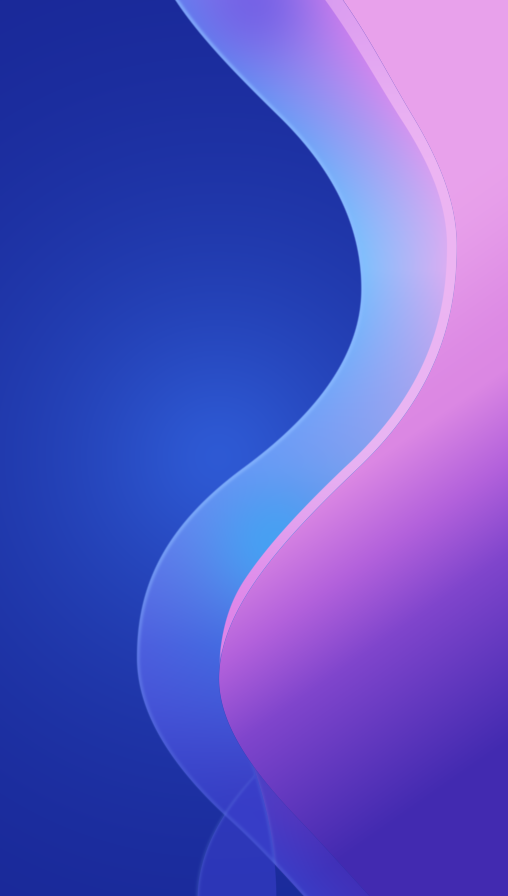
Reproduce this background procedurally as a WebGL 1 fragment shader.

```glsl
precision highp float;
// A translucent ribbon winds down between a glowing blue field and a pink-violet field.
// Both ribbon edges are chains of cubic spans; colours are smooth ramps along and across it.
// Space: x in 0..1 from the left, y downward from the top, both in canvas widths.

uniform vec2 u_resolution;

#define FIELD_DEEP vec3(0.09, 0.135, 0.57)
#define FIELD_GLOW vec3(0.20, 0.40, 0.89)
#define GLOW_CENTRE vec2(0.43, 0.90)
#define GLOW_FALLOFF 2.4
#define CYAN vec3(0.25, 0.65, 0.96)
#define VIOLET vec3(0.42, 0.35, 0.89)
#define EDGE_LIGHT vec3(0.55, 0.73, 1.0)
#define RIM_PALE vec3(0.93, 0.71, 0.95)
#define RIM_PINK vec3(0.90, 0.52, 0.91)
#define FOLD_BLUE vec3(0.22, 0.24, 0.79)
#define RIM_WIDTH 0.019
#define LINE_WIDTH 0.0045

// Anti-aliased step at distance zero
float cover(float d) {
  float px = 0.8 / u_resolution.x;
  return smoothstep(-px, px, d);
}

// Soft round spot
float spot(vec2 p, vec2 centre, float radius) {
  vec2 v = (p - centre) / radius;
  return exp(-dot(v, v));
}

// Thin line that fades away from distance zero
float hairline(float d) {
  return exp(-d * d / (LINE_WIDTH * LINE_WIDTH));
}

// Cubic between knots (y, x, slope); returns x and slope at y
vec2 span(float y, vec3 a, vec3 b) {
  float h = b.x - a.x;
  float t = (y - a.x) / h;
  float mean = (b.y - a.y) / h;
  float c2 = 3.0 * mean - 2.0 * a.z - b.z;
  float c3 = a.z + b.z - 2.0 * mean;
  return vec2(a.y + h * t * (a.z + t * (c2 + t * c3)),
              a.z + t * (2.0 * c2 + 3.0 * c3 * t));
}

// Approximate signed distance to a chain of spans, positive to its right
float side(vec2 p, vec3 a, vec3 b, vec3 c, vec3 d, vec3 e, vec3 f, vec3 g) {
  vec2 s = span(p.y, a, b);
  if (p.y > b.x) s = span(p.y, b, c);
  if (p.y > c.x) s = span(p.y, c, d);
  if (p.y > d.x) s = span(p.y, d, e);
  if (p.y > e.x) s = span(p.y, e, f);
  if (p.y > f.x) s = span(p.y, f, g);
  return (p.x - s.x) / sqrt(1.0 + s.y * s.y);
}

// Colour ramp; each stop is (rgb, position)
vec3 ramp(float t, vec4 a, vec4 b, vec4 c, vec4 d, vec4 e) {
  vec3 col = mix(a.rgb, b.rgb, smoothstep(a.w, b.w, t));
  col = mix(col, c.rgb, clamp((t - b.w) / (c.w - b.w), 0.0, 1.0));
  col = mix(col, d.rgb, clamp((t - c.w) / (d.w - c.w), 0.0, 1.0));
  return mix(col, e.rgb, clamp((t - d.w) / (e.w - d.w), 0.0, 1.0));
}

vec3 blueField(vec2 p) {
  vec2 v = p - GLOW_CENTRE;
  return mix(FIELD_DEEP, FIELD_GLOW, exp(-GLOW_FALLOFF * sqrt(dot(v, v) + 0.008)));
}

vec3 pinkField(vec2 p) {
  return ramp(p.y + 0.7 * (p.x - 0.7),
    vec4(0.91, 0.63, 0.92, 0.50), vec4(0.86, 0.53, 0.89, 0.93),
    vec4(0.70, 0.38, 0.86, 1.12), vec4(0.50, 0.27, 0.80, 1.30),
    vec4(0.26, 0.165, 0.69, 1.67));
}

// Ribbon colour; across runs from 0 at the left edge to 1 at the right
vec3 ribbonColour(vec2 p, float across) {
  vec3 left = ramp(p.y,
    vec4(0.38, 0.51, 0.94, 0.0), vec4(0.49, 0.75, 0.99, 0.53),
    vec4(0.43, 0.59, 0.96, 0.92), vec4(0.30, 0.37, 0.87, 1.27),
    vec4(0.22, 0.25, 0.79, 1.60));
  vec3 right = ramp(p.y,
    vec4(0.79, 0.50, 0.93, 0.0), vec4(0.85, 0.68, 0.95, 0.53),
    vec4(0.48, 0.62, 0.94, 0.92), vec4(0.27, 0.41, 0.88, 1.27),
    vec4(0.24, 0.23, 0.78, 1.60));
  vec3 col = mix(left, right, across);
  col = mix(col, VIOLET, 0.75 * spot(p, vec2(0.50, 0.0), 0.12));
  return mix(col, CYAN, 0.8 * spot(p, vec2(0.54, 1.07), 0.13));
}

void main() {
  vec2 p = vec2(gl_FragCoord.x, u_resolution.y - gl_FragCoord.y) / u_resolution.x;

  // Ribbon edges
  float dLeft = side(p, vec3(0.0, 0.346, 0.66), vec3(0.230, 0.551, 1.02),
    vec3(0.569, 0.712, 0.0), vec3(0.922, 0.479, -1.36), vec3(1.295, 0.270, 0.0),
    vec3(1.613, 0.452, 1.1), vec3(1.770, 0.604, 0.9));
  float dRight = side(p, vec3(0.0, 0.675, 0.7), vec3(0.230, 0.813, 0.6),
    vec3(0.484, 0.899, 0.0), vec3(0.922, 0.704, -1.05), vec3(1.336, 0.431, 0.0),
    vec3(1.613, 0.588, 0.96), vec3(1.770, 0.733, 0.93));
  float rimWidth = RIM_WIDTH * (1.0 + 0.5 * smoothstep(0.4, 0.0, p.y))
    * smoothstep(1.336, 1.14, p.y);
  float across = clamp(dLeft / max(dLeft - dRight - rimWidth, 0.001), 0.0, 1.0);

  // Fold at the foot of the ribbon, bounded by two parabolas
  float rise = 1.77 - p.y;
  float foldLeft = p.x - 0.389 - 1.92 * rise * rise;
  float foldRight = p.x - 0.544 + 0.67 * rise * rise;
  float foot = smoothstep(1.36, 1.62, p.y);

  // Fields, then the ribbon, thinner toward the foot
  vec3 col = mix(blueField(p), pinkField(p), cover(dRight));
  float body = cover(dLeft) * cover(-dRight);
  float opacity = 1.0 - foot * (0.15 + 0.5 * across * cover(foldRight));
  vec3 under = mix(col, pinkField(p), body * foot * cover(foldRight));
  col = mix(under, ribbonColour(p, across), body * opacity);

  // Fold and its lit edges
  float fold = cover(foldLeft) * cover(-foldRight);
  col = mix(col, FOLD_BLUE, 0.6 * fold);
  float seam = hairline(foldLeft) * cover(-foldRight) + hairline(foldRight) * body;
  col = mix(col, EDGE_LIGHT, 0.12 * foot * min(seam, 1.0));

  // Pale rim on the right, fine light on the left
  vec3 rim = mix(RIM_PALE, RIM_PINK, smoothstep(0.85, 1.25, p.y));
  float rimMask = cover(dRight + rimWidth) * cover(-dRight) * smoothstep(0.0, 0.004, rimWidth);
  col = mix(col, rim, rimMask * mix(0.6, 0.95, smoothstep(0.0, 0.35, p.y)));
  float lit = hairline(dLeft - 0.002) * cover(dLeft + 0.002);
  col = mix(col, EDGE_LIGHT, lit * mix(0.6, 0.12, smoothstep(0.8, 1.55, p.y)));

  gl_FragColor = vec4(col, 1.0);
}
```
